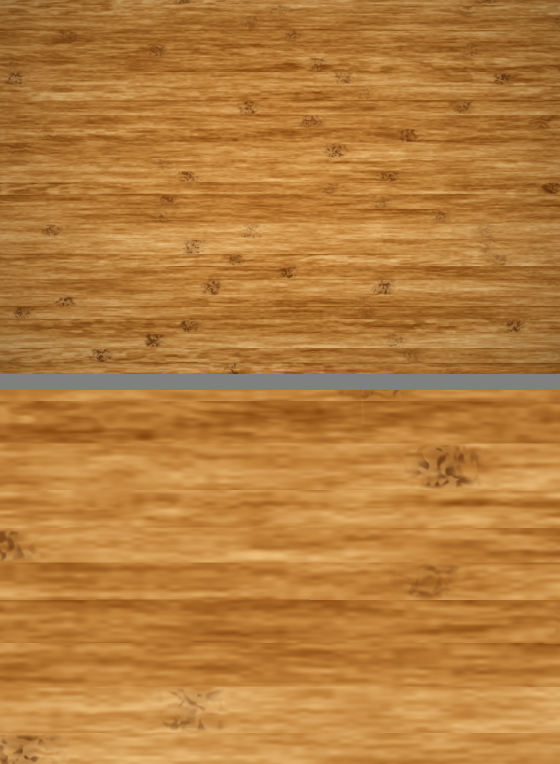
Top, the full canvas; bottom, a detail of the centre.
This texture is drawn by a WebGL 1 fragment shader. Its source:

```glsl
precision highp float;
// Bamboo board: thin horizontal strips with short streaky fibres, flecks and brown nodes.
uniform vec2 u_resolution;

const vec3 DARK_BAMBOO  = vec3(0.51, 0.27, 0.055);
const vec3 MID_BAMBOO   = vec3(0.725, 0.49, 0.22);
const vec3 LIGHT_BAMBOO = vec3(0.88, 0.71, 0.46);
const vec3 NODE_BROWN   = vec3(0.36, 0.17, 0.04);
const float BASE_TONE = 0.50;       // 0 dark, 1 light
const float STRIPS = 27.0;          // strips over the height
const float STRIP_JITTER = 0.4;     // unevenness of strip heights
const float NODE_SPACING = 0.76;    // in canvas heights
const float NODE_HALF_WIDTH = 0.024;
const float SEAM_WIDTH = 0.07;      // in strips
const float GRAIN_WANDER = 0.005;   // how far fibres leave the horizontal
const float SPECKLE = 0.20;
const float CENTRE_LIGHT = 1.06;
const float VIGNETTE = 0.2;
const int SCRATCHES = 12;

float hash(vec2 p) {
  vec3 q = fract(vec3(p.xyx) * 0.1031);
  q += dot(q, q.yzx + 33.33);
  return fract((q.x + q.y) * q.z);
}

float noise(vec2 p) {
  vec2 i = floor(p);
  vec2 f = fract(p);
  f = f * f * (3.0 - 2.0 * f);
  return mix(mix(hash(i), hash(i + vec2(1.0, 0.0)), f.x),
             mix(hash(i + vec2(0.0, 1.0)), hash(i + 1.0), f.x), f.y);
}

// Signed x offset to the node of this strip, and its strength.
vec2 nodeAt(float x, float strip) {
  float u = x / NODE_SPACING + hash(vec2(strip, 7.0)) * 5.0;
  float cell = floor(u);
  float centre = cell + mix(0.2, 0.8, hash(vec2(cell + 3.0, strip)));
  float strength = hash(vec2(strip + 11.0, cell + 40.0));
  return vec2((u - centre) * NODE_SPACING, smoothstep(0.0, 0.8, strength));
}

// Fibres from long and wide to short and thin, with a fine speckle.
float fibres(vec2 p, float seed) {
  float wide = noise(vec2(p.x * 3.0 + seed, p.y * 62.0)) - 0.5;
  float medium = noise(vec2(p.x * 9.0 + seed, p.y * 125.0 + 31.0)) - 0.5;
  float thin = noise(vec2(p.x * 22.0 + seed, p.y * 230.0 + 67.0)) - 0.5;
  float speckle = noise(vec2(p.x * 95.0 + seed, p.y * 300.0 + 13.0)) - 0.5;
  return wide * 0.27 + medium * 0.27 + thin * 0.34 + speckle * SPECKLE;
}

// Short slanting dark dashes, gathered in patches on some strips.
float flecks(vec2 p, float strip, float seed) {
  float patchy = noise(vec2(p.x * 2.2 + seed, strip * 3.7));
  float amount = smoothstep(0.3, 0.75, patchy) * smoothstep(0.2, 0.7, hash(vec2(strip, 23.0)));
  float slant = (hash(vec2(strip, 29.0)) - 0.5) * 30.0;
  vec2 q = vec2(p.x * 36.0 + seed, p.y * 165.0 + p.x * slant);
  return amount * (smoothstep(0.35, 0.72, noise(q)) - 0.4);
}

vec3 bambooRamp(float t) {
  t = clamp(t, 0.0, 1.0);
  vec3 lower = mix(DARK_BAMBOO, MID_BAMBOO, t * 2.0);
  return t < 0.5 ? lower : mix(MID_BAMBOO, LIGHT_BAMBOO, t * 2.0 - 1.0);
}

vec3 board(vec2 p) {
  float v = p.y * STRIPS + STRIP_JITTER * noise(vec2(p.y * STRIPS * 0.9, 5.0));
  v += 0.05 * noise(vec2(p.x * 1.5, 9.0));
  float strip = floor(v);
  float across = fract(v);
  float seed = hash(vec2(strip, 3.0)) * 60.0;

  // Fibres wander a little, and bend where they pass a node
  vec2 node = nodeAt(p.x, strip);
  float reach = node.x / NODE_HALF_WIDTH;
  float bend = exp(-reach * reach * 0.6);
  float wander = GRAIN_WANDER * (noise(vec2(p.x * 9.0 + seed, p.y * 40.0)) - 0.5);
  vec2 grain = p + vec2(0.0, wander + bend * 0.008 * (noise(p * 75.0 + seed) - 0.5));

  // Tone of the strip and its fibres
  float tone = BASE_TONE + 0.24 * (hash(vec2(strip, 17.0)) - 0.5);
  tone += 0.24 * (noise(vec2(p.x * 2.0 + seed, v * 1.4)) - 0.5);
  tone += fibres(grain, seed) - 0.26 * flecks(grain, strip, seed);

  // Seams: a broken dark line below a faint light edge
  float seamId = floor(v + 0.5);
  float seam = 1.0 - smoothstep(0.0, SEAM_WIDTH * 1.6, abs(v - seamId));
  float broken = smoothstep(0.15, 0.75, noise(vec2(p.x * 5.0, seamId * 7.3)));
  float seamDepth = hash(vec2(seamId, 51.0));
  tone -= seam * 0.36 * seamDepth * seamDepth * (0.3 + 0.7 * broken);
  tone += 0.09 * smoothstep(0.35, 0.0, across) * hash(vec2(strip, 77.0));
  vec3 colour = bambooRamp(tone);

  // Node: ragged brown stain, finely mottled by dark curled fibres
  float ragged = reach + 1.2 * (noise(vec2(p.x * 55.0, p.y * 140.0)) - 0.5);
  float inside = smoothstep(0.0, 0.25, across * (1.0 - across) * 2.0);
  float stain = (1.0 - smoothstep(0.2, 1.3, abs(ragged))) * inside;
  vec2 curl = p + 0.008 * vec2(noise(p * 110.0), noise(p * 110.0 + 37.0));
  float mottle = 0.6 * noise(curl * vec2(150.0, 210.0)) + 0.4 * noise(curl * vec2(260.0, 170.0) + 19.0);
  float marks = smoothstep(0.4, 0.72, mottle);
  float core = bend * inside * marks;
  float cover = stain * (0.22 + 0.28 * marks) + 0.3 * core;
  return mix(colour, NODE_BROWN, cover * (0.25 + 0.75 * node.y));
}

// Faint hairline cuts in the surface
float scratches(vec2 p, float aspect) {
  float sum = 0.0;
  for (int i = 0; i < SCRATCHES; i++) {
    float k = float(i);
    vec2 start = vec2(hash(vec2(k, 91.0)) * aspect, hash(vec2(k, 92.0)));
    float angle = mix(0.7, 1.75, hash(vec2(k, 93.0)));
    vec2 dir = vec2(cos(angle), sin(angle));
    vec2 d = p - start;
    float gap = length(d - dir * clamp(dot(d, dir), 0.0, 0.03 + 0.1 * hash(vec2(k, 94.0))));
    sum += 1.0 - smoothstep(0.0, 0.002, gap);
  }
  return min(sum, 1.0);
}

void main() {
  vec2 p = gl_FragCoord.xy / u_resolution.y;
  vec3 colour = vec3(0.0);
  for (int i = 0; i < 4; i++) {   // four samples smooth the edges
    vec2 offset = vec2(mod(float(i), 2.0), floor(float(i) / 2.0)) * 0.5 - 0.25;
    colour += 0.25 * board(p + offset / u_resolution.y);
  }
  colour += 0.025 * scratches(p, u_resolution.x / u_resolution.y);
  vec2 fromCentre = (gl_FragCoord.xy / u_resolution * 2.0 - 1.0) * vec2(0.9, 0.8);
  gl_FragColor = vec4(colour * (CENTRE_LIGHT - VIGNETTE * dot(fromCentre, fromCentre)), 1.0);
}
```
